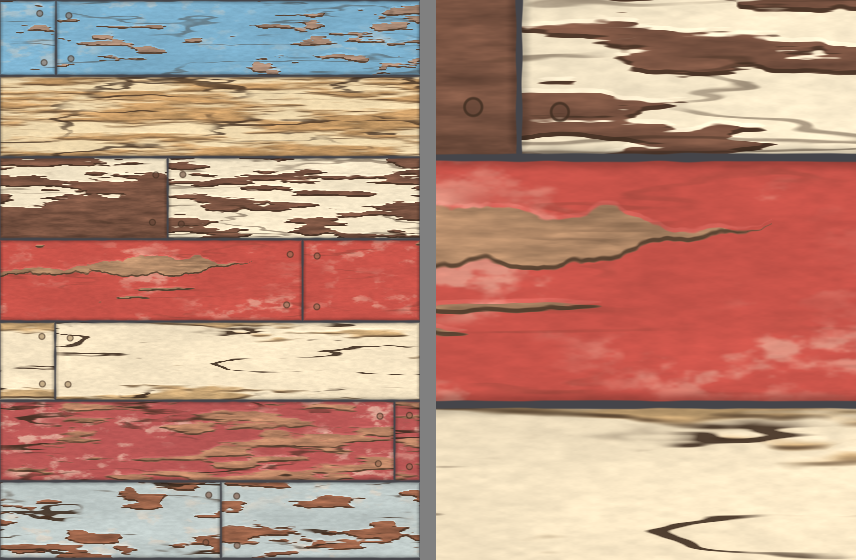
Left: the whole. Right: its middle third, enlarged.
Write a WebGL 2 fragment shader that draws this texture.

```glsl
#version 300 es
precision highp float;
// Seven rows of weathered, painted wooden planks with chips, cracks, joints and nails.
uniform vec2 u_resolution;
out vec4 outColor;

// Layout, measured from the top in canvas heights
const float ASPECT = 0.75;
const float EDGE[8] = float[](0.0, 0.1354, 0.2806, 0.4271, 0.5742, 0.7155, 0.8594, 0.998);
const float JOINT[7] = float[](0.1, -1.0, 0.2995, 0.5404, 0.0985, 0.7044, 0.3945);
const float SEAM_HALF = 0.0023;
const float JOINT_HALF = 0.0018;
const vec2 NAIL_INSET = vec2(0.025, 0.2);
const float NAIL_RADIUS = 0.0052;

// Colours of each row
const vec3 PAINT[7] = vec3[](vec3(0.49, 0.69, 0.80), vec3(0.95, 0.86, 0.69), vec3(0.97, 0.91, 0.79),
  vec3(0.79, 0.33, 0.29), vec3(0.97, 0.90, 0.77), vec3(0.72, 0.34, 0.33), vec3(0.75, 0.79, 0.78));
const vec3 WOOD[7] = vec3[](vec3(0.66, 0.54, 0.46), vec3(0.77, 0.60, 0.40), vec3(0.48, 0.33, 0.26),
  vec3(0.70, 0.54, 0.41), vec3(0.80, 0.66, 0.47), vec3(0.73, 0.52, 0.40), vec3(0.60, 0.39, 0.29));
const vec3 SEAM = vec3(0.27, 0.27, 0.29);
const vec3 CRACK = vec3(0.25, 0.18, 0.13);
const vec3 CHALK = vec3(0.95, 0.83, 0.73);

// Wear of each row: bare share, softness of chip edges, crack strength, chalky scuffs
const float WEAR[7] = float[](0.34, 0.49, 0.47, 0.20, 0.32, 0.36, 0.39);
const float SOFT[7] = float[](0.015, 0.13, 0.02, 0.02, 0.06, 0.05, 0.015);
const float CRACKED[7] = float[](0.25, 0.5, 0.3, 0.12, 1.0, 0.6, 0.9);
const float SCUFF[7] = float[](0.2, 0.0, 0.0, 0.3, 0.0, 0.4, 0.25);
const vec2 GRAIN[7] = vec2[](vec2(14, 75), vec2(8, 90), vec2(13, 105), vec2(12, 70),
  vec2(6, 50), vec2(11, 75), vec2(11, 55));

float hash(vec2 p) {
  vec3 q = fract(vec3(p.xyx) * 0.1031);
  q += dot(q, q.yzx + 33.33);
  return fract((q.x + q.y) * q.z);
}

float noise(vec2 p) {
  vec2 i = floor(p), f = fract(p);
  f = f * f * (3.0 - 2.0 * f);
  return mix(mix(hash(i), hash(i + vec2(1, 0)), f.x),
             mix(hash(i + vec2(0, 1)), hash(i + vec2(1, 1)), f.x), f.y);
}

float fbm(vec2 p) {
  float sum = 0.0, amp = 0.533;
  for (int i = 0; i < 4; i++) {
    sum += amp * noise(p);
    p = p * 2.03 + 17.1;
    amp *= 0.5;
  }
  return sum;
}

// How much bare wood shows: 0 is sound paint, 1 is wood
float bareWood(vec2 p, int row, float side, float t, float seed) {
  float wear = WEAR[row];
  if (row == 0) wear += 0.10 * smoothstep(0.58, 0.75, p.x) - 0.02;
  if (row == 2) wear += mix(0.02 + 0.4 * smoothstep(0.45, 0.85, t + p.x * 0.8), 
                            0.18 * smoothstep(0.66, 0.76, p.x) - 0.02, side);
  if (row == 4) wear += 0.2 * smoothstep(0.3, 0.5, abs(t - 0.5));
  if (row == 5) wear += 0.09 * exp(-pow((p.x - 0.43) / 0.12, 2.0));
  if (row == 6) wear += 0.06 * sin(t * 13.0 - 2.0);
  float bare = smoothstep(-SOFT[row], SOFT[row], wear - fbm(p * GRAIN[row] + seed));
  if (row == 3) {
    // One long peel that swells near its middle
    float ragged = (fbm(p * vec2(28, 45)) - 0.5) * 0.025;
    float swell = 0.004 + 0.012 * exp(-pow((p.x - 0.28) / 0.08, 2.0));
    float middle = 0.487 - 0.045 * p.x;
    float peel = abs(p.y - middle + ragged) - swell * smoothstep(0.45, 0.38, p.x);
    bare = max(bare, smoothstep(0.001, -0.001, peel) * step(p.x, 0.45));
  }
  return bare;
}

void main() {
  float px = 1.0 / u_resolution.y;
  vec2 uv = gl_FragCoord.xy / u_resolution;
  vec2 p = vec2(uv.x * ASPECT, 1.0 - uv.y);

  // Find the plank
  int row = 0;
  for (int i = 1; i < 7; i++) row += int(step(EDGE[i], p.y));
  float height = EDGE[row + 1] - EDGE[row];
  float t = (p.y - EDGE[row]) / height;
  float side = step(JOINT[row], p.x);
  float seed = float(row) * 13.7 + side * 5.3;

  // Paint, scuffs and bare wood with a shaded lower lip
  float fine = fbm(p * vec2(90, 300) + seed);
  float cloud = fbm(p * vec2(7, 22) + seed + 40.0);
  vec3 color = PAINT[row] * (0.93 + 0.14 * cloud);
  float scuff = smoothstep(0.52, 0.75, fbm(p * vec2(35, 80) + seed)) * smoothstep(0.35, 0.7, cloud);
  color = mix(color, CHALK, scuff * SCUFF[row] * 1.6);
  float bare = bareWood(p, row, side, t, seed);
  float below = bareWood(p + vec2(0.0, 0.0026), row, side, t, seed);
  vec3 wood = WOOD[row] * (0.72 + 0.55 * fbm(p * vec2(25, 170) + seed));
  color = mix(color, wood, bare);
  color = mix(color, CRACK, 0.75 * clamp(bare - below, 0.0, 1.0));
  color += 0.06 * clamp(below - bare, 0.0, 1.0);

  // Wandering cracks along the grain
  float ridge = abs(fbm(p * vec2(4, 38) + seed + 70.0) - 0.5);
  float gate = smoothstep(0.42, 0.68, fbm(p * vec2(9, 26) + seed + 90.0) + 0.12 * abs(t - 0.5));
  float crack = smoothstep(0.035, 0.008, ridge) * gate * CRACKED[row];
  color = mix(color, CRACK, clamp(crack * 1.5, 0.0, 0.9));
  color *= 0.94 + 0.12 * fine;

  // Nails on both sides of the joint
  vec2 nail = vec2(abs(p.x - JOINT[row]) - NAIL_INSET.x,
                   (min(t, 1.0 - t) - NAIL_INSET.y) * height);
  nail += (vec2(hash(vec2(seed, step(0.5, t))), hash(vec2(step(0.5, t), seed + 2.0))) - 0.5) * 0.008;
  float r = length(nail);
  color = mix(color, WOOD[row] * 0.8, 0.6 * smoothstep(px, -px, r - NAIL_RADIUS));
  color = mix(color, CRACK, 0.8 * smoothstep(0.0008 + px, 0.0008 - px, abs(r - NAIL_RADIUS)));

  // Seams, joints and rim
  float wobble = (noise(p * 60.0) - 0.5) * 0.0012;
  float seam = min(t, 1.0 - t) * height - SEAM_HALF + wobble;
  float joint = abs(p.x - JOINT[row]) - JOINT_HALF + wobble;
  float rim = min(p.x, ASPECT - p.x) - 0.001;
  float gap = min(min(seam, joint), rim);
  color *= mix(0.8, 1.0, smoothstep(0.0, 0.007, gap));
  color = mix(color, SEAM, smoothstep(px, -px, gap));
  outColor = vec4(color, 1.0);
}
```
